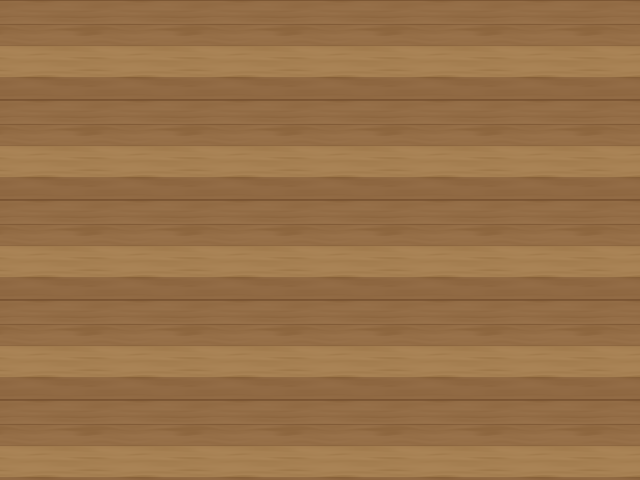
This texture is drawn by a WebGL 2 fragment shader. Its source:

```glsl
#version 300 es
precision highp float;

uniform vec2 u_resolution;
out vec4 fragColor;

float hash(vec2 p) {
    return fract(sin(dot(p, vec2(127.1, 311.7))) * 43758.5453);
}

// Value noise that wraps after one tile of the given cell count
float tiledNoise(vec2 uv, vec2 cells) {
    vec2 p = uv * cells;
    vec2 i = floor(p);
    vec2 f = fract(p);
    f = f * f * (3.0 - 2.0 * f);
    vec2 a = mod(i, cells);
    vec2 b = mod(i + 1.0, cells);
    return mix(mix(hash(a), hash(vec2(b.x, a.y)), f.x),
               mix(hash(vec2(a.x, b.y)), hash(b), f.x), f.y);
}

// Soft horizontal line on a wrapping tile
float seam(float y, float edge, float halfWidth, float blur) {
    float d = abs(fract(y - edge + 0.5) - 0.5);
    return 1.0 - smoothstep(halfWidth - blur, halfWidth + blur, d);
}

void main() {
    // Square tiles, 4.8 down and 6.4 across, counted from the top left
    vec2 p = vec2(gl_FragCoord.x, u_resolution.y - gl_FragCoord.y) * 4.8 / u_resolution.y;
    float blur = 2.4 / u_resolution.y;
    vec2 tile = fract(p);

    // Four planks per tile: tone and seams
    float edges[4] = float[4](0.0, 0.246, 0.458, 0.775);
    float seamDepth[4] = float[4](0.13, 0.065, 0.035, 0.045);
    vec3 tones[4] = vec3[4](vec3(0.58, 0.428, 0.275), vec3(0.585, 0.432, 0.277),
                            vec3(0.655, 0.505, 0.325), vec3(0.565, 0.412, 0.262));
    vec3 color = tones[3];
    float seams = 0.0;
    float plank = 0.0;
    for (int i = 0; i < 4; i++) {
        color = mix(color, tones[i], smoothstep(-blur, blur, tile.y - edges[i]));
        plank = tile.y > edges[i] ? float(i) : plank;
        seams = max(seams, seamDepth[i] * seam(tile.y, edges[i], 0.006, blur));
    }

    // Grain bends gently, most of all in the second plank
    float bend = plank == 1.0 ? 0.012 : 0.004;
    float wave = sin(6.28318 * tile.x + plank * 2.1) + 0.5 * sin(12.56637 * tile.x + plank);
    vec2 uv = vec2(p.x, p.y + bend * wave);
    float fine = tiledNoise(uv, vec2(3.0, 44.0)) - 0.5;
    float broad = tiledNoise(uv + 0.37, vec2(2.0, 17.0)) - 0.5;
    float streak = smoothstep(0.68, 0.95, tiledNoise(uv + 0.61, vec2(2.0, 32.0)));

    // The last plank is calmer toward its lower edge
    float calm = 1.0 - 0.6 * smoothstep(0.84, 0.92, tile.y);
    color += calm * (0.026 * fine + 0.022 * broad - 0.032 * streak);
    color -= seams * vec3(1.0, 0.95, 0.75);

    fragColor = vec4(color, 1.0);
}
```
